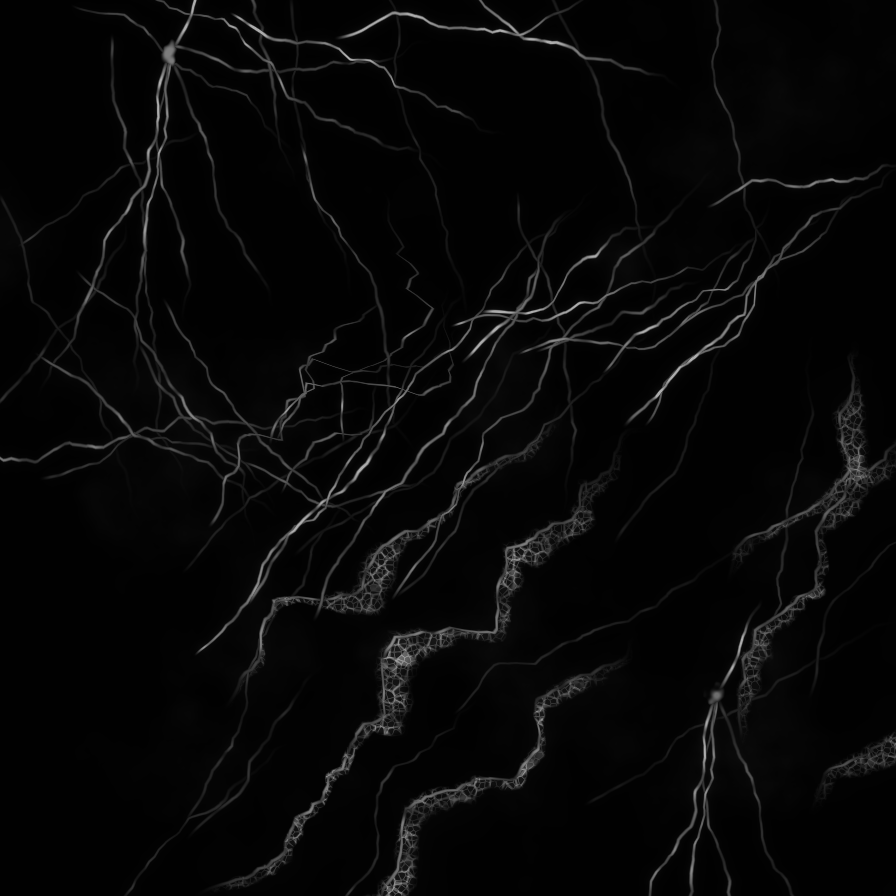
A three.js fragment shader for this texture:

```glsl
// Black marble: jagged pale veins over near-black stone. Each vein is a line bent by
// angular 1D noise; families of them are scattered by hash, with star-like fans and
// wider diagonal bands filled with a lace of Voronoi cell edges.
varying vec2 vUv;

float hash(float n) { return fract(sin(n * 127.1) * 43758.5); }
vec2 hash2(vec2 c) {
  return fract(sin(vec2(dot(c, vec2(127.1, 311.7)), dot(c, vec2(269.5, 183.3)))) * 43758.5);
}

float noise(vec2 p) {
  vec2 c = floor(p), f = fract(p);
  f = f * f * (3.0 - 2.0 * f);
  return mix(mix(hash2(c).x, hash2(c + vec2(1, 0)).x, f.x),
             mix(hash2(c + vec2(0, 1)).x, hash2(c + vec2(1, 1)).x, f.x), f.y);
}

float fbm(vec2 p) {
  float sum = 0.0, amp = 0.5;
  for (int i = 0; i < 5; i++) {
    sum += amp * noise(p);
    p = mat2(1.6, 1.2, -1.2, 1.6) * p + 7.3;
    amp *= 0.5;
  }
  return sum;
}

// Piecewise linear noise keeps the kinks of cracked stone.
float jag(float x, float seed) {
  float sum = 0.0, amp = 1.0;
  for (int i = 0; i < 5; i++) {
    float c = floor(x), k = seed * 3.7 + float(i) * 17.3;
    sum += amp * (mix(hash(c + k), hash(c + 1.0 + k), x - c) - 0.5);
    x = x * 2.1 + 0.37;
    amp *= 0.48;
  }
  return sum;
}

// Bright edges between Voronoi cells.
float lace(vec2 p) {
  vec2 c = floor(p), f = fract(p);
  float near = 8.0, next = 8.0;
  for (int y = -1; y <= 1; y++)
    for (int x = -1; x <= 1; x++) {
      vec2 o = vec2(x, y);
      float d = length(o + hash2(c + o) - f);
      next = min(next, max(near, d));
      near = min(near, d);
    }
  return 1.0 - smoothstep(0.02, 0.3, next - near);
}

// Position along (x) and across (y) a bent line that leaves start at an angle.
vec2 veinFrame(vec2 p, vec2 start, float angle, float rough, float seed) {
  vec2 dir = vec2(cos(angle), sin(angle)), q = p - start;
  float s = dot(q, dir), t = dir.x * q.y - dir.y * q.x;
  return vec2(s, t - rough * smoothstep(0.0, 0.1, s) * jag(s * 6.0, seed));
}

float vein(vec2 p, vec2 start, float angle, float len, float rough, float seed) {
  vec2 v = veinFrame(p, start, angle, rough, seed);
  if (v.x < 0.0 || v.x > len || abs(v.y) > 0.04) return 0.0;
  float fade = smoothstep(0.0, 0.02, v.x) * (1.0 - smoothstep(len * 0.5, len, v.x));
  float patchy = 0.3 + 1.1 * noise(vec2(v.x * 22.0, seed)) * noise(vec2(v.x * 90.0, seed + 5.0));
  float width = 0.0018 + 0.0014 * noise(vec2(v.x * 14.0, seed + 9.0));
  float core = 1.0 - smoothstep(0.0003, width, abs(v.y));
  return fade * patchy * (core + 0.1 * exp(-abs(v.y) / 0.004));
}

// A family of veins; the angle is given as mean and spread.
float scatter(vec2 p, float count, vec2 centre, vec2 spread, vec2 angle, float len, float rough, float seed) {
  float sum = 0.0;
  for (int i = 0; i < 14; i++) {
    if (float(i) >= count) break;
    float k = seed + float(i) * 1.37;
    vec2 place = vec2(fract(float(i) * 0.618 + hash(seed)), hash(k)) * 2.0 - 1.0;
    float turn = angle.x + angle.y * (hash(k + 0.3) * 2.0 - 1.0);
    float size = len * (0.6 + 0.8 * hash(k + 0.6));
    vec2 start = centre + spread * place - 0.5 * size * vec2(cos(turn), sin(turn));
    sum = max(sum, (0.45 + 0.75 * hash(k + 0.9)) * vein(p, start, turn, size, rough, k));
  }
  return sum;
}

// Hairlines fanning down from a bright chip.
float fan(vec2 p, vec2 node, float seed) {
  float chip = length((p - node) * vec2(1.0, 0.8)) + 0.012 * (noise(p * 130.0) - 0.5);
  float sum = 0.6 * (1.0 - smoothstep(0.002, 0.011, chip));
  sum = max(sum, vein(p, node, 1.0, 0.12, 0.03, seed));
  for (int i = 0; i < 4; i++) {
    float k = float(i), angle = -2.0 + 0.25 * k + 0.12 * hash(seed + k);
    sum = max(sum, (0.95 - 0.16 * k) * vein(p, node, angle, 0.3 + 0.2 * hash(seed + k + 4.0), 0.045, seed + k));
  }
  return sum;
}

// A swelling streak of lace with a bright strand along one side.
float band(vec2 p, vec2 centre, float angle, float len, float grain, float seed) {
  vec2 v = veinFrame(p, centre - 0.5 * len * vec2(cos(angle), sin(angle)), angle, 0.1, seed);
  if (v.x < 0.0 || v.x > len) return 0.0;
  float fade = smoothstep(0.0, 0.1, v.x) * (1.0 - smoothstep(len * 0.7, len, v.x));
  float swell = noise(vec2(v.x * 9.0, seed));
  float width = 0.004 + 0.034 * swell * swell * fade;
  float t = abs(v.y) + 0.008 * (noise(p * 60.0) - 0.5);
  float body = (1.0 - smoothstep(0.35 * width, width, t)) * grain;
  float strand = 1.0 - smoothstep(0.0004, 0.0034, abs(v.y - 0.55 * width));
  float haze = 0.035 * exp(-abs(v.y) / 0.02) * noise(p * 25.0);
  return fade * (max(body, 0.42 * strand * (0.3 + noise(p * 75.0))) + haze);
}

void main() {
  vec2 p = vUv;
  float grain = (0.06 + 0.3 * lace(p * 75.0) + 0.2 * lace(p * 150.0)) * (0.25 + 0.9 * noise(p * 45.0));

  // Hairline families: stray, branching, steep, level, falling and crinkled.
  float veins = 0.2 * scatter(p, 14.0, vec2(0.5, 0.42), vec2(0.5, 0.42), vec2(0.95, 0.4), 0.35, 0.06, 1.0);
  veins = max(veins, 0.62 * scatter(p, 10.0, vec2(0.75, 0.72), vec2(0.17, 0.11), vec2(0.6, 0.4), 0.28, 0.07, 21.0));
  veins = max(veins, 0.33 * scatter(p, 9.0, vec2(0.5, 0.72), vec2(0.42, 0.22), vec2(-1.35, 0.2), 0.4, 0.05, 43.0));
  veins = max(veins, 0.75 * scatter(p, 6.0, vec2(0.46, 0.93), vec2(0.26, 0.05), vec2(-0.05, 0.5), 0.36, 0.07, 64.0));
  veins = max(veins, 0.5 * scatter(p, 3.0, vec2(0.2, 0.43), vec2(0.18, 0.1), vec2(0.1, 0.2), 0.3, 0.07, 85.0));
  veins = max(veins, 0.45 * scatter(p, 4.0, vec2(0.23, 0.5), vec2(0.08, 0.08), vec2(-0.85, 0.2), 0.42, 0.06, 106.0));
  veins = max(veins, 0.55 * scatter(p, 5.0, vec2(0.37, 0.57), vec2(0.05, 0.1), vec2(1.15, 0.35), 0.3, 0.17, 127.0));
  veins = max(veins, 0.6 * scatter(p, 4.0, vec2(0.5, 0.52), vec2(0.14, 0.07), vec2(0.95, 0.12), 0.5, 0.06, 148.0));
  veins = max(veins, 0.8 * fan(p, vec2(0.19, 0.94), 3.0));
  veins = max(veins, 0.7 * fan(p, vec2(0.8, 0.225), 3.0));

  // Two stepped groups of diagonal bands, the second smaller and steeper.
  for (int g = 0; g < 2; g++)
    for (int i = 0; i < 3; i++) {
      float k = float(i), side = float(g);
      vec2 centre = mix(vec2(0.43, 0.39), vec2(0.89, 0.48), side) + vec2(0.045, -0.13) * k;
      float len = (0.52 + 0.22 * sin(k * 1.6)) * (1.0 - 0.4 * side);
      veins = max(veins, (0.95 - 0.2 * side) * band(p, centre, 0.8 + 0.25 * side, len, grain, 11.0 + k * 2.3 + side * 9.0));
    }

  float smoke = 0.05 * smoothstep(0.5, 0.85, fbm(p * 7.0)) * fbm(p * 30.0);
  gl_FragColor = vec4(vec3(min(0.005 + smoke + veins, 0.68)), 1.0);
}
```
